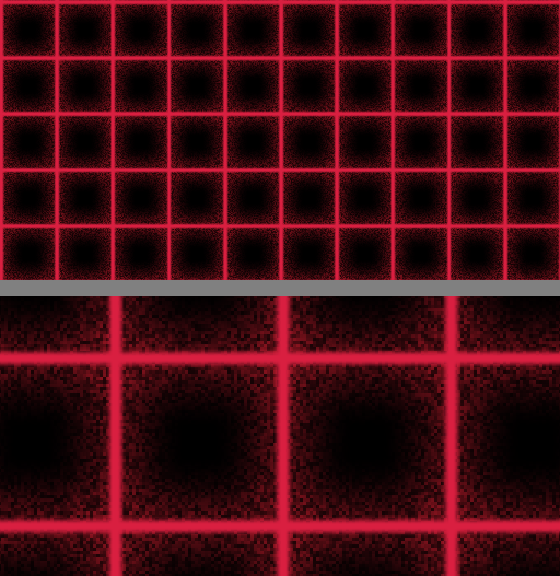
Top, the full canvas; bottom, a detail of the centre.
A Shadertoy shader for this pattern:

```glsl
#define ROWS 5.0
#define GRID_SHIFT vec2(0.020, -0.037)
#define LINE_CORE 0.010
#define LINE_EDGE 0.060
#define GLOW_START -0.25
#define GLOW_END 0.42
#define GLOW_LEVEL 0.50
#define GRAIN_ROWS 256.0
#define GRAIN_AMOUNT 0.65
#define LINE_COLOR vec3(0.85, 0.12, 0.25)
#define GLOW_COLOR vec3(0.85, 0.12, 0.19)

float hash(vec2 p) {
    return fract(sin(dot(p, vec2(12.9898, 78.233))) * 43758.5453);
}

// Distance to the nearest vertical and horizontal grid line, in cells
vec2 gridDistance(vec2 p) {
    return 0.5 - abs(fract(p) - 0.5);
}

// Soft inner glow, fading to a rounded dark center
float innerGlow(vec2 d) {
    vec2 shade = smoothstep(GLOW_START, GLOW_END, d);
    return GLOW_LEVEL * (1.0 - shade.x * shade.y);
}

// Soft lines that merge where they cross
float gridLines(vec2 d, float pixel) {
    vec2 gap = smoothstep(LINE_CORE, max(LINE_EDGE, LINE_CORE + pixel), d);
    return 1.0 - gap.x * gap.y;
}

void mainImage(out vec4 fragColor, in vec2 fragCoord) {
    vec2 uv = fragCoord / iResolution.y;
    vec2 d = gridDistance(uv * ROWS - GRID_SHIFT);

    // Speckled glow inside each cell
    float noise = 2.0 * hash(floor(uv * GRAIN_ROWS)) - 1.0;
    float grain = 1.0 + GRAIN_AMOUNT * noise;
    vec3 color = GLOW_COLOR * innerGlow(d) * grain;

    // Bright grid on top
    color = mix(color, LINE_COLOR, gridLines(d, ROWS / iResolution.y));

    fragColor = vec4(color, 1.0);
}
```
